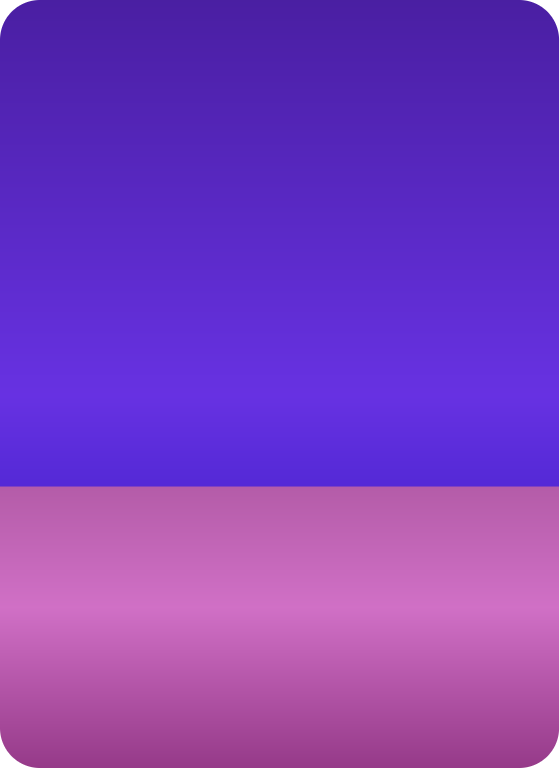
Give the GLSL for this background, as a Shadertoy shader.

```glsl
// Heights and lengths are fractions of the canvas height.
const float HORIZON = 0.3665;
const float WALL_GLOW = 0.485;
const float FLOOR_GLOW = 0.209;
const float CORNER_RADIUS = 0.052;
const float RIGHT_MARGIN = 0.0012;

const vec3 PAGE = vec3(1.0);
const vec3 WALL_TOP = vec3(0.290, 0.120, 0.636);
const vec3 WALL_BRIGHT = vec3(0.404, 0.194, 0.886);
const vec3 WALL_BASE = vec3(0.330, 0.160, 0.840);
const vec3 FLOOR_BACK = vec3(0.706, 0.360, 0.660);
const vec3 FLOOR_BRIGHT = vec3(0.816, 0.438, 0.775);
const vec3 FLOOR_FRONT = vec3(0.586, 0.226, 0.536);

// Linear blend through three colours, from low to high.
vec3 bandGradient(float y, float low, float mid, float high,
                  vec3 lowColor, vec3 midColor, vec3 highColor) {
    float lower = clamp((y - low) / (mid - low), 0.0, 1.0);
    float upper = clamp((y - mid) / (high - mid), 0.0, 1.0);
    return mix(mix(lowColor, midColor, lower), highColor, upper);
}

float roundedBox(vec2 p, vec2 halfSize, float radius) {
    vec2 q = abs(p) - halfSize + radius;
    return length(max(q, 0.0)) + min(max(q.x, q.y), 0.0) - radius;
}

void mainImage(out vec4 fragColor, in vec2 fragCoord) {
    vec2 p = fragCoord / iResolution.y;
    vec2 cardSize = iResolution.xy / iResolution.y - vec2(RIGHT_MARGIN, 0.0);
    float pixel = 1.0 / iResolution.y;

    // Wall and floor
    vec3 wall = bandGradient(p.y, HORIZON, WALL_GLOW, 1.0,
                             WALL_BASE, WALL_BRIGHT, WALL_TOP);
    vec3 ground = bandGradient(p.y, 0.0, FLOOR_GLOW, HORIZON,
                               FLOOR_FRONT, FLOOR_BRIGHT, FLOOR_BACK);
    float aboveHorizon = clamp((p.y - HORIZON) / pixel + 0.5, 0.0, 1.0);
    vec3 color = mix(ground, wall, aboveHorizon);

    // Rounded card on the page, with a sliver of page on its right
    float edge = roundedBox(p - 0.5 * cardSize, 0.5 * cardSize, CORNER_RADIUS);
    float card = clamp(0.5 - edge / pixel, 0.0, 1.0);
    fragColor = vec4(mix(PAGE, color, card), 1.0);
}
```
